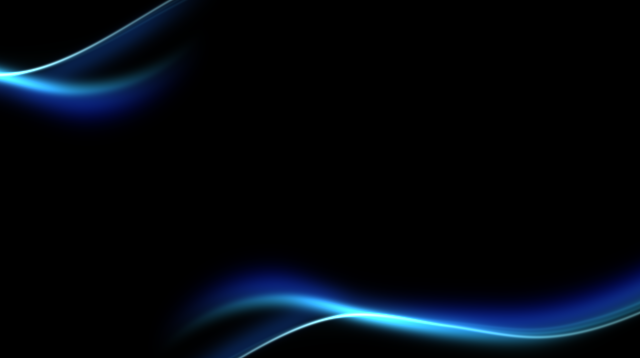
Write a WebGL 2 fragment shader that draws this background.

```glsl
#version 300 es
precision highp float;
// Two glowing ribbons of light on black: a wave along the lower edge and the
// same wave turned half a circle in the upper left corner. Each ribbon is a sum
// of soft strands whose centre lines are smooth cubics through a few knots.

uniform vec2 u_resolution;
out vec4 outColor;

const vec3 INDIGO = vec3(0.00, 0.01, 0.25);
const vec3 BLUE   = vec3(0.06, 0.19, 0.38);
const vec3 NAVY   = vec3(0.03, 0.12, 0.28);
const vec3 TEAL   = vec3(0.08, 0.34, 0.38);
const vec3 CYAN   = vec3(0.20, 0.52, 0.58);
const vec3 ICE    = vec3(0.62, 0.90, 0.92);

// Cubic between two knots, each given as (x, height, slope).
float cubic(float x, vec3 a, vec3 b) {
    float span = b.x - a.x;
    float t = clamp((x - a.x) / span, 0.0, 1.0);
    float s = 1.0 - t;
    return s * s * (1.0 + 2.0 * t) * a.y + t * t * (1.0 + 2.0 * s) * b.y
         + span * s * t * (s * a.z - t * b.z);
}

// Smooth line through five knots, straight beyond the ends.
float curve(float x, vec3 a, vec3 b, vec3 c, vec3 d, vec3 e) {
    float y = x < b.x ? cubic(x, a, b)
            : x < c.x ? cubic(x, b, c)
            : x < d.x ? cubic(x, c, d) : cubic(x, d, e);
    return y + a.z * min(x - a.x, 0.0) + e.z * max(x - e.x, 0.0);
}

// Bell-shaped glow with its own softness above and below the centre.
float strand(float offset, float above, float below) {
    float d = offset / (offset > 0.0 ? above : below);
    return exp(-d * d);
}

// Bump along x: 1 at the centre, fading to either side.
float bump(float x, float centre, float width) {
    float d = (x - centre) / width;
    return exp(-d * d);
}

vec3 ribbon(vec2 p, float pixel) {
    float x = p.x;
    float core = curve(x, vec3(0.523, -0.088, 0.58), vec3(1.00, 0.121, 0.02),
        vec3(1.25, 0.090, -0.13), vec3(1.50, 0.058, 0.0), vec3(1.786, 0.126, 0.42));
    float band = curve(x, vec3(0.453, 0.028, 0.90), vec3(0.79, 0.165, 0.0),
        vec3(1.023, 0.121, -0.20), vec3(1.465, 0.064, 0.0), vec3(1.786, 0.150, 0.45));
    float haze = curve(x, vec3(0.419, 0.058, 1.00), vec3(0.756, 0.214, 0.0),
        vec3(1.023, 0.144, -0.22), vec3(1.395, 0.115, 0.0), vec3(1.786, 0.220, 0.50));

    float start = smoothstep(0.40, 0.78, x);
    float right = smoothstep(1.05, 1.45, x);
    float knot = bump(x, 1.02, 0.16);
    vec3 color = vec3(0.0);

    // Wide haze, deep outside and bluer towards the band
    color += INDIGO * start * (1.0 - 0.6 * knot) * strand(p.y - haze, 0.048, 0.045);
    color += BLUE * start * mix(0.75, 0.9, right)
           * strand(p.y - mix(band, haze, 0.45), 0.040, 0.036);

    // Dim fill between band and core, and the glow under the crossing
    color += NAVY * smoothstep(0.35, 0.65, x) * (1.0 - smoothstep(0.8, 1.0, x))
           * strand(p.y - core - 0.022, 0.050, 0.024);
    color += TEAL * 0.6 * bump(x, 1.25, 0.24) * strand(p.y - core, 0.025, 0.042);

    // Teal band, brightest where it meets the core
    float bandLight = smoothstep(0.42, 0.85, x) * (1.0 - 0.45 * right);
    color += TEAL * bandLight * strand(p.y - band, 0.016, 0.025);
    color += CYAN * knot * strand(p.y - band, 0.015, 0.020);

    // Fine core lines that fan out away from the crossing
    float fan = min(abs(x - 1.0) * 0.022, 0.014);
    for (int i = 0; i < 3; i++) {
        float k = float(i);
        float light = (i == 0 ? 0.40 : 0.12) + (i == 0 ? 0.60 : 0.0) * bump(x, 0.93, 0.19);
        float width = max(0.0045, pixel);
        color += mix(ICE, CYAN, min(k, 1.0)) * light
               * strand(p.y - core - k * fan, width, width);
    }
    return color;
}

void main() {
    vec2 p = gl_FragCoord.xy / u_resolution.y;
    float pixel = 1.0 / u_resolution.y;
    vec2 turned = vec2(1.0, 0.912) - p;
    vec3 color = ribbon(p, pixel) + ribbon(turned, pixel);
    outColor = vec4(min(color, 1.0), 1.0);
}
```
